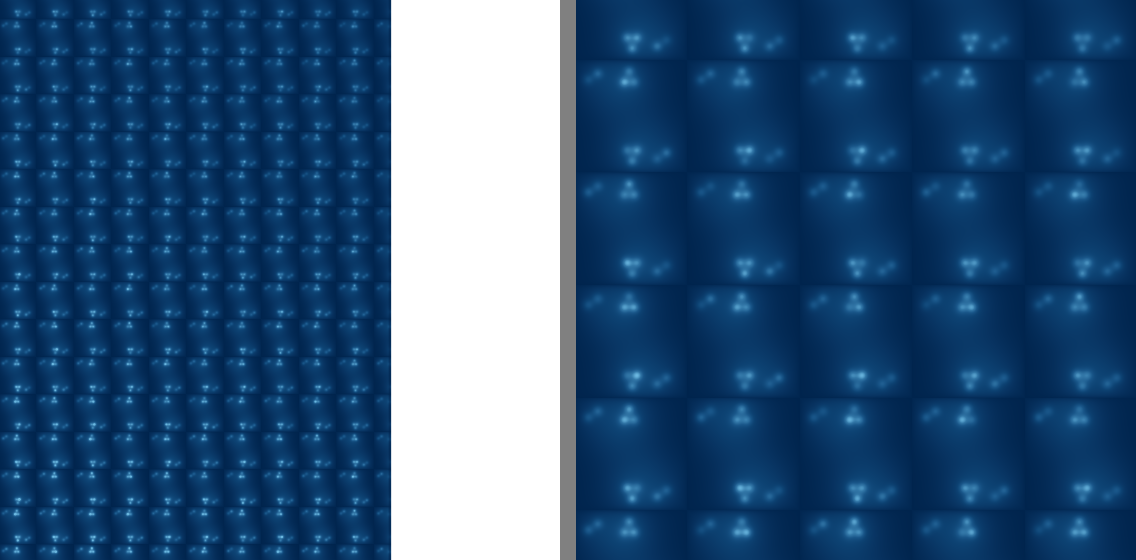
Left, the full canvas; right, a detail of the centre.
A three.js fragment shader for this pattern:

```glsl
// Deep blue strip of softly lit square cells with clustered glints, beside a blank white margin.
varying vec2 vUv;

// Layout, in canvas units
const float PERIOD = 0.067;                   // about 15 repeats per canvas side
const vec2 ORIGIN = vec2(-0.0026, 0.028);     // a cell corner
const float STRIP_END = 0.6985;
const float EDGE_SOFT = 0.0012;
const float BORDER = 0.0045;                  // dark line along the strip end

// Inside a cell, from its centre, in cell units
const vec2 GLOW_AT = vec2(-0.10, 0.31);
const float GLOW_SIZE = 0.33;
const vec2 TRIAD_AT = vec2(-0.012, 0.335);
const vec2 TRIAD_RADIUS = vec2(0.052, 0.066);
const vec2 PAIR_AT = vec2(-0.307, 0.352);
const vec2 PAIR_ARM = vec2(0.042, 0.028);
const float PAIR_SHIFT = 0.028;
const float SPOT_SIZE = 0.048;
const float SEAM_SIZE = 0.025;

// Light levels
const float GLOW_LEVEL = 0.38;
const float SPOT_LEVEL = 0.40;
const float SEAM_DIM = 0.6;
const float BORDER_DIM = 0.6;

// Colours, from shade to glint
const vec3 NAVY = vec3(0.00, 0.14, 0.30);
const vec3 INK = vec3(0.03, 0.20, 0.38);
const vec3 OCEAN = vec3(0.05, 0.26, 0.45);
const vec3 STEEL = vec3(0.10, 0.34, 0.54);
const vec3 SKY = vec3(0.20, 0.47, 0.66);
const vec3 GLINT = vec3(0.42, 0.72, 0.88);
const vec3 PAPER = vec3(1.0);

float falloff(vec2 offset, float size) {
  return exp(-dot(offset, offset) / (size * size));
}

// Layered sines: a value from 0 to 1 for each cell and seed
float vary(vec2 cell, float seed) {
  return 0.5 + 0.25 * sin(dot(cell, vec2(2.3, 4.1)) + seed * 1.7)
             + 0.25 * sin(dot(cell, vec2(5.7, -3.1)) + seed * 2.9);
}

// One glint with a faint halo, uneven from cell to cell
float spot(vec2 offset, vec2 cell, float seed) {
  float core = falloff(offset, SPOT_SIZE) + 0.16 * falloff(offset, 2.4 * SPOT_SIZE);
  return core * mix(0.7, 1.25, vary(cell, seed));
}

// Two half-turned groups per cell, each a triad and a slanted pair
float glints(vec2 p, vec2 cell) {
  float sum = 0.0;
  for (int h = 0; h < 2; h++) {
    float side = 1.0 - 2.0 * float(h);
    vec2 q = p * side;
    for (int i = 0; i < 3; i++) {
      float angle = 1.5708 + 2.0944 * float(i);
      vec2 at = TRIAD_AT + TRIAD_RADIUS * vec2(cos(angle), sin(angle));
      sum += spot(q - at, cell, float(i + 5 * h));
    }
    for (int i = 0; i < 2; i++) {
      vec2 at = PAIR_AT - vec2(PAIR_SHIFT * side, 0.0) + PAIR_ARM * (2.0 * float(i) - 1.0);
      sum += 0.8 * spot(q - at, cell, float(i + 3 + 5 * h));
    }
  }
  return sum;
}

vec3 ramp(float light) {
  float t = clamp(light, 0.0, 1.0) * 5.0;
  vec3 c = mix(NAVY, INK, clamp(t, 0.0, 1.0));
  c = mix(c, OCEAN, clamp(t - 1.0, 0.0, 1.0));
  c = mix(c, STEEL, clamp(t - 2.0, 0.0, 1.0));
  c = mix(c, SKY, clamp(t - 3.0, 0.0, 1.0));
  return mix(c, GLINT, clamp(t - 4.0, 0.0, 1.0));
}

void main() {
  vec2 grid = (vUv - ORIGIN) / PERIOD;
  vec2 cell = floor(grid);
  vec2 p = fract(grid) - 0.5;

  // Broad glow and glints, stronger toward the lower left
  float glow = falloff(p - GLOW_AT, GLOW_SIZE) + falloff(p + GLOW_AT, GLOW_SIZE);
  float gain = 1.14 - 0.2 * vUv.y - 0.14 * vUv.x;
  float light = gain * (GLOW_LEVEL * glow + SPOT_LEVEL * glints(p, cell));

  // Dark seams between cells
  vec2 inset = 0.5 - abs(p);
  light *= 1.0 - SEAM_DIM * exp(-min(inset.x, inset.y) / SEAM_SIZE);

  // Dark border, then the blank margin
  float borderStart = STRIP_END - BORDER;
  light *= 1.0 - BORDER_DIM * smoothstep(borderStart - EDGE_SOFT, borderStart + EDGE_SOFT, vUv.x);
  float margin = smoothstep(STRIP_END - EDGE_SOFT, STRIP_END + EDGE_SOFT, vUv.x);
  gl_FragColor = vec4(mix(ramp(light), PAPER, margin), 1.0);
}
```
